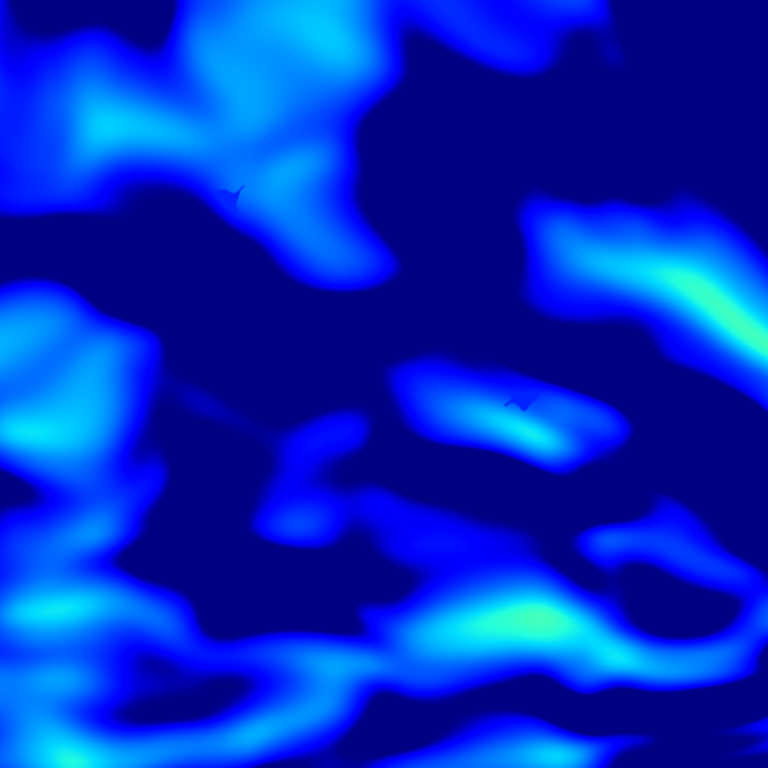
A WebGL 1 fragment shader for this texture:

```glsl
precision highp float;
// Heat-map of smooth, curving blue bands and blobs on a flat navy ground.

uniform vec2 u_resolution;

float hash(vec2 p) {
  return fract(sin(dot(p, vec2(127.1, 311.7))) * 43758.5453);
}

// Slope of a randomly turned unit gradient, measured at an offset from its cell corner
float cornerSlope(vec2 cell, vec2 offset) {
  float angle = 6.2832 * hash(cell);
  return dot(vec2(cos(angle), sin(angle)), offset);
}

float gradientNoise(vec2 p) {
  vec2 i = floor(p);
  vec2 f = fract(p);
  vec2 w = f * f * f * (f * (f * 6.0 - 15.0) + 10.0);
  vec2 e = vec2(1.0, 0.0);
  float low = mix(cornerSlope(i, f), cornerSlope(i + e.xy, f - e.xy), w.x);
  float high = mix(cornerSlope(i + e.yx, f - e.yx), cornerSlope(i + e.xx, f - e.xx), w.x);
  return mix(low, high, w.y);
}

// Heat in standard deviations around its median
float heatField(vec2 uv) {
  // Bands fall away to the right, and are thinner toward the bottom
  float bent = uv.y + (0.7 * uv.y - 0.1) * uv.x * uv.x * uv.x;
  vec2 flow = vec2(3.3 * uv.x, 8.0 * bent - 2.2 * bent * bent);
  flow += 0.35 * vec2(gradientNoise(uv * 5.0 + 31.0), gradientNoise(uv * 5.0 + 57.0));
  float heat = gradientNoise(flow + 4.3) + 0.45 * gradientNoise(flow * vec2(2.3, 1.9) + 17.6);
  // One hot spot near the lower left corner
  vec2 toSpot = (uv - vec2(0.08, 0.12)) / vec2(0.09, 0.05);
  return 4.2 * heat + 2.6 * exp(-dot(toSpot, toSpot));
}

// Coverage of a few small, ragged, nearly upright patches
float patchMask(vec2 uv) {
  float mask = 0.0;
  vec2 ragged = uv + 0.014 * vec2(gradientNoise(uv * 55.0), gradientNoise(uv * 55.0 + 9.0));
  for (int k = 0; k < 4; k++) {
    float id = float(k);
    vec2 center = 0.15 + 0.7 * vec2(hash(vec2(id, 3.0)), hash(vec2(id, 8.0)));
    vec2 d = ragged - center;
    d.x -= 0.2 * d.y;
    vec2 box = abs(d) - vec2(0.021, 0.035);
    mask = max(mask, 1.0 - smoothstep(-0.002, 0.002, max(box.x, box.y)));
  }
  return mask;
}

// Navy to blue in a quick ramp, then slowly to azure and cyan
vec3 heatColor(float heat) {
  float blue = mix(0.51, 1.0, smoothstep(-0.3, 0.3, heat));
  float green = 0.4 * max(heat - 0.3, 0.0);
  float red = clamp(green - 0.86, 0.0, 0.25);
  return vec3(red, min(green, 1.0), blue - red);
}

void main() {
  vec2 uv = gl_FragCoord.xy / u_resolution;
  float heat = heatField(uv);
  // Patches cap the heat at a flat blue
  heat = mix(heat, min(heat, 0.65), patchMask(uv));
  gl_FragColor = vec4(heatColor(heat), 1.0);
}
```
